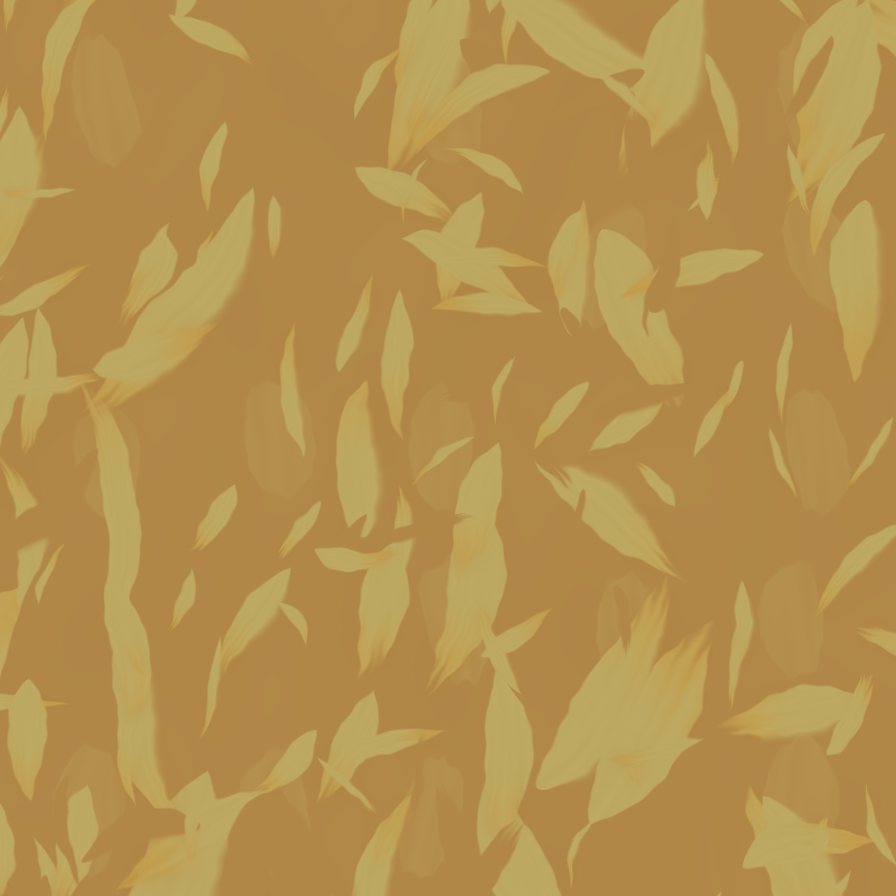
A Shadertoy shader for this pattern:

```glsl
// Scattered khaki and gold petals on a flat ochre ground, like brushed flakes.
// Each layer is a jittered grid of bent, tapered petals with frayed tails;
// ground-coloured petals cut notches, and gradient noise roughens the outlines.

#define GROUND vec3(0.69, 0.53, 0.28)
#define VEIL   vec3(0.71, 0.57, 0.31)
#define KHAKI  vec3(0.74, 0.66, 0.38)
#define GOLD   vec3(0.765, 0.61, 0.29)
#define RUST   vec3(0.70, 0.49, 0.22)
#define LEAN   0.3      // mean tilt from vertical, radians
#define SPREAD 1.4      // largest deviation from the mean tilt
#define WARP   0.022    // broad bending of all outlines
#define RAGGED 0.004    // fine roughness of the outlines
#define FRAY   0.45     // depth of the streaks in the tails

vec3 hash3(vec2 p) {
    vec3 q = fract(vec3(p.xyx) * vec3(0.1031, 0.1030, 0.0973));
    q += dot(q, q.yxz + 33.33);
    return fract((q.xxy + q.yzz) * q.zyx);
}

float gradDot(vec2 cell, vec2 offset) {
    float angle = 6.2832 * hash3(cell + 71.0).x;
    return dot(vec2(cos(angle), sin(angle)), offset);
}

// Gradient noise, about -0.7 to 0.7
float noise(vec2 p) {
    vec2 i = floor(p), f = p - i;
    vec2 u = f * f * f * (f * (f * 6.0 - 15.0) + 10.0);
    vec2 e = vec2(1.0, 0.0);
    return mix(mix(gradDot(i, f), gradDot(i + e, f - e), u.x),
               mix(gradDot(i + e.yx, f - e.yx), gradDot(i + 1.0, f - 1.0), u.x), u.y);
}

vec2 noise2(vec2 p) {
    return vec2(noise(p), noise(p + vec2(37.2, 91.7)));
}

// Paints one grid of petals; "cut" is the share that hides what lies below
vec3 petalLayer(vec3 col, vec2 uv, float count, float fill, float cut, float slim, float seed) {
    vec2 p = uv * count + seed * 3.7;
    vec2 home = floor(p);
    float px = 1.5 * count / min(iResolution.x, iResolution.y);

    for (int j = -1; j <= 1; j++)
    for (int i = -1; i <= 1; i++) {
        vec2 cell = home + vec2(i, j);
        vec2 id = cell + seed * 19.0 + 100.0;
        vec3 place = hash3(id), shape = hash3(id + 211.3), style = hash3(id + 457.9);
        if (place.z > fill) continue;

        // Local frame: y runs from the tail (-1) to the head (+1)
        vec2 q = p - cell - mix(vec2(0.2), vec2(0.8), place.xy);
        float s = 2.0 * shape.x - 1.0;
        float a = LEAN + SPREAD * s * abs(s);
        q = mat2(cos(a), sin(a), -sin(a), cos(a)) * q;
        if (style.x < 0.3) q.y = -q.y;

        float len = mix(0.35, 0.75, shape.y);
        float wid = len * mix(0.17, 0.42, shape.z) * slim;
        float t = q.y / len;
        q.x += (style.y - 0.5) * 0.45 * len * (t * t - 0.4);

        // Tapered outline
        float arc = pow(max(1.0 - t * t, 0.0), mix(0.45, 1.1, style.z));
        float d = max(abs(q.x) - wid * arc * mix(0.5, 1.1, 0.5 + 0.5 * t),
                      (abs(t) - 1.0) * len);

        // Crisp on one flank, brushed on the other and along the tail
        float streak = noise(vec2(q.x / wid * 5.0, t * 0.8) + id * 7.3);
        float brushed = smoothstep(0.0, 0.8, q.x / wid) * step(0.55, place.z / fill);
        float alpha = 1.0 - smoothstep(-px - 0.5 * wid * brushed, px, d);
        float tail = smoothstep(-1.0, -0.55, t + FRAY * streak);
        alpha *= mix(1.0, tail, smoothstep(0.2, 0.6, style.y));

        if (style.z < cut) {
            col = mix(col, GROUND, alpha);
        } else {
            float glow = exp(-max(d, 0.0) * 22.0) * smoothstep(0.3, -0.9, t);
            col = mix(col, RUST, 0.22 * glow * smoothstep(1.0, 0.6, abs(t)));
            float warmth = smoothstep(0.05, -0.85, t + 0.3 * streak);
            vec3 body = mix(KHAKI, GOLD, warmth * mix(0.4, 1.0, shape.x));
            col = mix(col, body + 0.012 * streak, alpha);
        }
    }
    return col;
}

// Large pale ovals that barely stand out from the ground
vec3 veils(vec3 col, vec2 uv) {
    vec2 p = uv * 5.0, home = floor(p);
    vec3 h = hash3(home + 640.0);
    vec2 q = p - home - mix(vec2(0.4), vec2(0.6), h.xy);
    q.x += 0.25 * q.y * (h.x - 0.5);
    float r = length(q / vec2(0.2, 0.36));
    float streak = noise(vec2(q.x * 14.0, q.y * 1.5) + home * 5.0);
    float mask = 1.0 - smoothstep(0.92, 1.0, r + 0.15 * streak);
    return mix(col, VEIL, mask * step(h.z, 0.6) * (0.7 + 0.5 * streak));
}

void mainImage(out vec4 fragColor, in vec2 fragCoord) {
    vec2 uv = fragCoord / min(iResolution.x, iResolution.y);
    vec2 bent = uv + WARP * noise2(uv * 7.0) + RAGGED * noise2(uv * 45.0);

    vec3 col = GROUND + 0.008 * noise(uv * vec2(9.0, 5.0));
    col = veils(col, bent);
    col = petalLayer(col, bent, 4.3, 0.80, 0.0, 1.0, 1.0);
    col = petalLayer(col, bent, 5.6, 0.75, 0.6, 1.0, 2.0);
    col = petalLayer(col, bent, 8.0, 0.60, 0.2, 0.9, 3.0);
    col = petalLayer(col, bent, 12.0, 0.40, 0.2, 0.7, 4.0);
    fragColor = vec4(col, 1.0);
}
```
